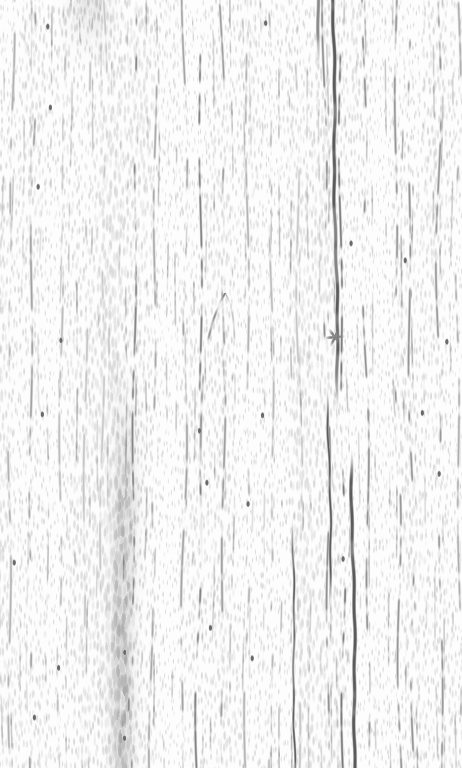
Give the GLSL for this texture, as a WebGL 1 fragment shader.

```glsl
precision highp float;
// Whitewashed wood: pale vertical grain with broken cracks, specks and soft stains.
uniform vec2 u_resolution;

// Tones
const float PAPER = 0.993;
const float DARKEST = 0.64;
const float GRAIN_INK = 0.14;
const float HAIR_INK = 0.28;
const float CRACK_INK = 0.52;
const float STAIN_INK = 0.17;
// Sizes, in canvas heights
const float CRACK_SPACING = 0.031;
const float CRACK_WIDTH = 0.0011;
const float HAIR_SPACING = 0.0125;
const float HAIR_WIDTH = 0.0006;
const vec2 GRAIN_CELLS = vec2(210.0, 62.0);
const float SPECK_SPACING = 0.1;
const vec2 SPECK_RADIUS = vec2(0.0024, 0.0042);
const vec2 KNOT = vec2(0.436, 0.561);
const vec2 ARCH = vec2(0.293, 0.618);
// Long cracks: x, lower end, upper end, half width
const vec4 SPLIT_TOP = vec4(0.436, 0.46, 1.1, 0.0021);
const vec4 SPLIT_MID = vec4(0.429, 0.20, 0.50, 0.0014);
const vec4 SPLIT_LOW = vec4(0.461, -0.1, 0.42, 0.0021);
const vec4 SPLIT_SIDE = vec4(0.383, -0.1, 0.33, 0.0012);
const vec4 SPLIT_STUB = vec4(0.413, 0.90, 1.1, 0.0020);

float hash(vec2 p) {
  vec3 q = fract(vec3(p.xyx) * 0.1031);
  q += dot(q, q.yzx + 33.33);
  return fract((q.x + q.y) * q.z);
}

vec2 hash2(vec2 p) { return vec2(hash(p), hash(p + 71.7)); }

// Cellular noise: distance to the nearest point, and that point's random tone
vec2 cellular(vec2 p) {
  vec2 cell = floor(p), best = vec2(9.0, 0.0);
  for (int j = -1; j <= 1; j++) {
    for (int i = -1; i <= 1; i++) {
      vec2 c = cell + vec2(float(i), float(j));
      float d = length(c + hash2(c) - p);
      if (d < best.x) best = vec2(d, hash(c + 19.3));
    }
  }
  return best;
}

float stroke(float d, float halfWidth) {
  float px = 1.0 / u_resolution.y;
  return 1.0 - smoothstep(max(halfWidth - px, 0.0), halfWidth + px, abs(d));
}

// Layered sines that break a line into dashes
float dashes(float y, float seed) {
  float s = sin(y * 9.0 + seed * 41.0) + sin(y * 37.0 + seed * 97.0);
  return s + 0.8 * sin(y * 91.0 + seed * 63.0) + 0.5 * sin(y * 233.0 + seed * 29.0);
}

// One jittered, broken line per column
float columns(vec2 p, float spacing, float halfWidth, float gap) {
  float id = floor(p.x / spacing);
  float seed = hash(vec2(id, spacing * 900.0));
  float center = (id + 0.25 + 0.5 * seed) * spacing;
  center += spacing * 0.07 * sin(p.y * 17.0 + seed * 50.0);
  float mask = smoothstep(gap, gap + 1.5, dashes(p.y, seed));
  float tone = mix(0.4, 1.0, hash(vec2(id, 5.0)));
  return stroke(p.x - center, halfWidth * (0.6 + 0.6 * mask)) * mask * tone;
}

float longCrack(vec2 p, vec4 c) {
  float ends = smoothstep(c.y, c.y + 0.06, p.y) * (1.0 - smoothstep(c.z - 0.05, c.z, p.y));
  float wobble = 0.0012 * sin(p.y * 21.0 + c.x * 90.0) + 0.0006 * sin(p.y * 83.0);
  float wear = 0.75 + 0.25 * smoothstep(-1.5, 0.5, dashes(p.y, c.x));
  return stroke(p.x - c.x - wobble + 0.012 * (p.y - 0.5 * (c.y + c.z)), c.w * (0.5 + 0.5 * ends)) * ends * wear;
}

float specks(vec2 p) {
  vec2 cell = floor(p / SPECK_SPACING);
  vec2 center = (cell + 0.15 + 0.7 * hash2(cell + 3.0)) * SPECK_SPACING;
  float r = length((p - center) / SPECK_RADIUS);
  return (1.0 - smoothstep(0.55, 1.2, r)) * step(0.58, hash(cell + 11.0));
}

// Arched crack: a long curved left leg and a short right leg
float archCrack(vec2 p) {
  float drop = max(ARCH.y - p.y, 0.0);
  float left = ARCH.x - 0.034 * (1.0 - exp(-drop * 17.0)) + 0.03 * drop * drop;
  float right = ARCH.x + 0.013 * (1.0 - exp(-drop * 50.0));
  float fade = step(p.y, ARCH.y) * (1.0 - smoothstep(0.08, 0.38, drop));
  float broken = smoothstep(-1.8, 0.6, dashes(p.y, 0.3));
  return fade * broken * max(stroke(p.x - left, 0.0015), 0.55 * stroke(p.x - right, 0.0009) * step(drop, 0.15));
}

float knotBurst(vec2 p) {
  vec2 d = p - KNOT;
  float reach = 0.008 + 0.005 * sin(atan(d.y, d.x) * 6.0 + 1.0);
  return 1.0 - smoothstep(reach * 0.4, reach + 0.002, length(d));
}

float band(float x, float center, float width) {
  float t = (x - center) / width;
  return exp(-t * t);
}

void main() {
  vec2 p = gl_FragCoord.xy / u_resolution.y;
  vec2 q = p + vec2(0.003 * sin(p.y * 4.0 + p.x * 9.0) + 0.001 * sin(p.y * 13.0), 0.0);

  // Stains and grain density
  float stain = band(q.x, 0.163, 0.014) * (1.0 - smoothstep(0.3, 0.55, p.y));
  stain += 0.6 * band(q.x, 0.115, 0.025) * smoothstep(0.9, 1.02, p.y);
  float density = 0.2 + 0.07 * sin(q.x * 47.0 + 1.5 * sin(p.y * 4.0)) + 0.05 * sin(q.x * 131.0 + p.y * 3.0);
  density += 0.14 * band(q.x, 0.14, 0.05) + 0.1 * band(q.x, 0.40, 0.035) + 0.2 * stain;

  // Cellular flecks
  vec2 fleck = cellular(q * GRAIN_CELLS);
  float grain = (1.0 - smoothstep(density * 0.5, density + 0.2, fleck.x)) * mix(0.35, 1.0, fleck.y);
  float ink = GRAIN_INK * grain + STAIN_INK * stain * (0.5 + 0.7 * fleck.y);

  // Cracks and marks
  ink += HAIR_INK * columns(q + vec2(0.004, 0.0), HAIR_SPACING, HAIR_WIDTH, 0.2);
  ink = max(ink, CRACK_INK * columns(q, CRACK_SPACING, CRACK_WIDTH, -0.5));
  float split = max(longCrack(p, SPLIT_TOP), longCrack(p, SPLIT_MID));
  split = max(split, max(longCrack(p, SPLIT_LOW), longCrack(p, SPLIT_SIDE)));
  split = max(split, 0.7 * longCrack(p, SPLIT_STUB));
  split = max(split, max(0.8 * archCrack(p), 0.75 * knotBurst(p)));
  ink = max(ink, DARKEST * max(split, 0.9 * specks(p)));

  gl_FragColor = vec4(vec3(PAPER - min(ink, DARKEST)), 1.0);
}
```
